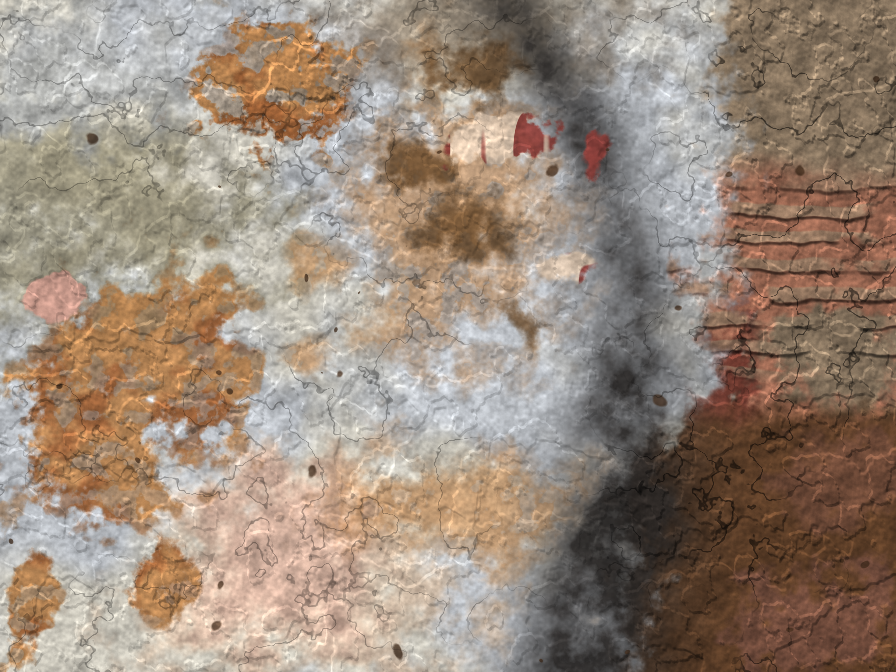
This texture is drawn by a Shadertoy shader. Its source:

```glsl
// Weathered plaster wall: pale lime coat over ochre and pink, a sooty vertical
// streak and dark brown flaking on the right. Ragged ellipses place the layers;
// fractal noise gives their edges, cracks, grain and lit relief.

const vec3 PALE = vec3(.75, .735, .69), BLUE = vec3(.7, .715, .735);
const vec3 OLIVE = vec3(.57, .54, .43), CREAM = vec3(.86, .77, .68);
const vec3 OCHRE = vec3(.68, .48, .29), RUST = vec3(.57, .34, .18);
const vec3 STAIN = vec3(.4, .28, .16), PINK = vec3(.82, .63, .57);
const vec3 RED = vec3(.53, .23, .21), TAUPE = vec3(.51, .44, .36);
const vec3 BRICK = vec3(.58, .39, .31), MAROON = vec3(.42, .22, .18);
const vec3 UMBER = vec3(.35, .235, .15), SOOT = vec3(.15, .14, .135);
const vec2 LIGHT = vec2(-.002, .004);
const float LEDGE_ROWS = 24.0;
const int PIT_COUNT = 30;

// Patches: centre, radii
const vec4 OCHRE_AREAS[4] = vec4[4](vec4(.14, .37, .115, .18),
    vec4(.29, .45, .08, .13), vec4(.24, .15, .055, .06), vec4(.05, .1, .035, .08));
const vec4 TAN_AREAS[4] = vec4[4](vec4(.68, .68, .14, .2),
    vec4(.7, .25, .16, .08), vec4(.48, .61, .055, .035), vec4(.46, .48, .04, .035));
const vec4 BROWN_AREAS[4] = vec4[4](vec4(.625, .757, .05, .045),
    vec4(.69, .65, .065, .055), vec4(.77, .53, .03, .025), vec4(.72, .9, .06, .045));

vec2 p;      // warped position
float rag;   // edge roughness

float hash(vec2 v) {
    vec3 q = fract(v.xyx * .1031);
    q += dot(q, q.yzx + 33.33);
    return fract((q.x + q.y) * q.z);
}

float noise(vec2 v) {
    vec2 i = floor(v), f = fract(v);
    f = f * f * (3.0 - 2.0 * f);
    return mix(mix(hash(i), hash(i + vec2(1, 0)), f.x),
               mix(hash(i + vec2(0, 1)), hash(i + vec2(1, 1)), f.x), f.y);
}

float fbm(vec2 v) {
    float sum = 0.0, amp = .52;
    for (int i = 0; i < 5; i++) {
        sum += amp * noise(v);
        v = mat2(1.6, 1.2, -1.2, 1.6) * v + 7.3;
        amp *= .5;
    }
    return sum;
}

// Ragged ellipse mask
float blob(float x, float y, float rx, float ry, float soft) {
    float d = length((p - vec2(x, y)) / vec2(rx, ry)) - 1.0 + rag;
    return 1.0 - smoothstep(-soft, soft, d);
}

float cover(vec4 areas[4], float soft) {
    float m = 0.0;
    for (int i = 0; i < 4; i++)
        m = max(m, blob(areas[i].x, areas[i].y, areas[i].z, areas[i].w, soft));
    return m;
}

// Height of paint flakes and grit
float flakes(vec2 v) {
    return .5 * smoothstep(.48, .51, fbm(v * 11.0))
         + .5 * smoothstep(.52, .57, fbm(v * 26.0 + 4.0)) + 1.1 * fbm(v * 60.0);
}

void mainImage(out vec4 fragColor, in vec2 fragCoord) {
    vec2 uv = fragCoord / iResolution.y;
    float broad = fbm(uv * 5.0 + 2.0), mid = fbm(uv * 16.0 + 9.0);
    float fine = fbm(uv * 42.0);
    p = uv + .07 * (vec2(broad, fbm(uv * 6.0 + 31.0)) - .5);
    rag = 1.5 * (mid - .5) + 1.2 * (fine - .5);
    float chips = smoothstep(.36, .46, fine);

    // Lime coat and its tints
    vec3 col = mix(PALE, BLUE, smoothstep(.4, .6, fbm(uv * 4.0 + 17.0)));
    col = mix(col, OLIVE, .7 * blob(.08, .72, .25, .22, .6));
    col = mix(col, BLUE * 1.06, .7 * blob(.12, .9, .2, .09, .5));
    col = mix(col, TAUPE, .6 * blob(.68, .96, .22, .1, .7));
    col = mix(col, BLUE * 1.08, .7 * blob(.67, .4, .14, .06, .5));

    // Cream and pink undercoat
    col = mix(col, CREAM, .9 * blob(.45, .16, .25, .17, .45));
    col = mix(col, PINK, .5 * blob(.42, .17, .12, .12, .6));

    // Bare ochre and rust
    float ochre = cover(OCHRE_AREAS, .18), rust = blob(.417, .878, .115, .11, .12);
    vec3 earth = mix(OCHRE, RUST, smoothstep(.42, .6, mid));
    col = mix(col, earth, max(ochre * mix(.55, .92, chips), rust * mix(.25, .95, chips)));
    col = mix(col, PINK, blob(.07, .55, .042, .03, .12));

    // Central stains
    col = mix(col, OCHRE * 1.06, .62 * cover(TAN_AREAS, .45) * mix(.5, 1.0, chips));
    col = mix(col, STAIN, .8 * cover(BROWN_AREAS, .4));

    // Brown wall on the right
    float edge = mix(.94, 1.07, smoothstep(.3, .47, uv.y));
    float right = smoothstep(-.035, .035, uv.x - edge + .1 * rag);
    vec3 wall = mix(BRICK, TAUPE, smoothstep(.7, .78, p.y + .03 * rag));
    wall = mix(wall, MAROON, blob(1.07, .42, .075, .12, .25));
    wall = mix(wall, TAUPE, blob(1.26, .45, .13, .07, .25));
    wall = mix(wall, UMBER, smoothstep(.41, .34, p.y + .04 * rag));
    wall = mix(wall, BRICK * .78, blob(1.22, .07, .13, .09, .25));
    wall = mix(wall, BRICK * .8, .7 * blob(1.26, .28, .09, .06, .3));
    col = mix(col, wall, right);

    // Ledges with shadows
    float row = fract((uv.y + .04 * (broad - .5) + .02 * (mid - .5)) * LEDGE_ROWS);
    float band = right * smoothstep(.42, .46, uv.y) * smoothstep(.75, .7, uv.y) * smoothstep(.38, .54, mid);
    col = mix(col, TAUPE * 1.1, .7 * band * smoothstep(.5, .58, row) * smoothstep(1.0, .92, row));
    col *= 1.0 - .55 * band * smoothstep(.36, .48, row) * smoothstep(.58, .5, row);

    // Bowed soot streak
    float bow = uv.y - .4, away = p.x - .95 + .55 * bow * bow;
    away /= mix(.105, .06, smoothstep(.25, .6, uv.y));
    float soot = exp(-away * away) * mix(.92, .62, smoothstep(.35, .65, uv.y));
    col = mix(col, SOOT, clamp(soot * (1.0 + rag), 0.0, .93));

    // Pink and red remnants
    vec3 remnant = mix(CREAM, RED, smoothstep(.53, .57, noise(uv * vec2(32, 9))));
    col = mix(col, remnant, .9 * max(blob(.745, .79, .085, .032, .12), blob(.83, .6, .04, .016, .2)));
    col = mix(col, RED, .9 * blob(.877, .766, .025, .036, .15));

    // Scattered pits
    for (int i = 0; i < PIT_COUNT; i++) {
        vec2 id = vec2(i, 3.7);
        float size = mix(.003, .011, pow(hash(id + 41.0), 3.0));
        col = mix(col, UMBER * .7, .75 * blob(1.34 * hash(id), hash(id + 19.0), size, size, .3));
    }

    // Lit relief, cracks, grain
    float lit = clamp(1.6 * (flakes(uv) - flakes(uv + LIGHT)), -1.2, 1.0);
    float crack = smoothstep(.014, .003, abs(fbm(uv * 13.0 + 5.0) - .5)) * smoothstep(.42, .58, broad);
    col *= 1.0 + lit * mix(.2, .42, max(right, max(rust, .5 * ochre)));
    col *= 1.0 - mix(.28, .5, right) * crack;
    col *= 1.0 + .5 * (fine - .5) + .16 * (noise(uv * 190.0) - .5);
    fragColor = vec4(clamp(col, 0.0, 1.0), 1.0);
}
```
